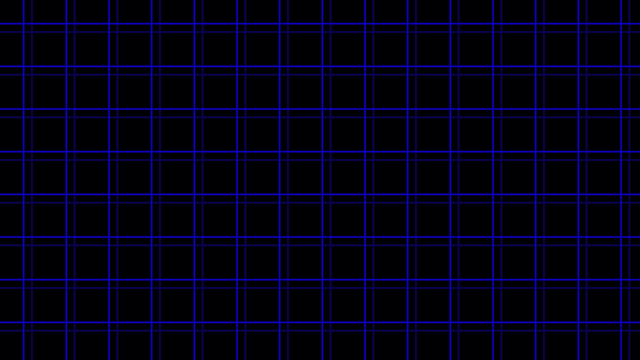
Reproduce this pattern procedurally as a Shadertoy shader.

```glsl
// Draws a dark plaid grid of paired blue lines, one bright and one dim per cell.

const float CELLS_ACROSS = 15.0;
const float BRIGHT_POS = 0.555;   // line centres within a cell
const float DIM_POS = 0.75;
const float LINE_REACH = 0.04;    // distance from centre to the faded edge

const vec3 BASE_COLOR = vec3(0.0, 0.0, 0.01);
const vec3 BRIGHT_COLOR = vec3(0.06, 0.0, 0.78);
const vec3 DIM_COLOR = vec3(0.04, 0.015, 0.36);

// Distance on each axis to the nearest repeat of a line centre
vec2 lineDistance(vec2 p, float center) {
    return abs(fract(p - center + 0.5) - 0.5);
}

// Soft coverage of the vertical and horizontal lines together
float gridLines(vec2 p, float center, float reach) {
    vec2 coverage = 1.0 - smoothstep(0.0, reach, lineDistance(p, center));
    return max(coverage.x, coverage.y);
}

void mainImage(out vec4 fragColor, in vec2 fragCoord) {
    // Square cells, measured from the top left corner
    float pixel = CELLS_ACROSS / iResolution.x;
    vec2 p = vec2(fragCoord.x, iResolution.y - fragCoord.y) * pixel;
    float reach = max(LINE_REACH, pixel);

    // Bright lines lie over the dim ones
    vec3 color = mix(BASE_COLOR, DIM_COLOR, gridLines(p, DIM_POS, reach));
    vec3 bright = mix(BASE_COLOR, BRIGHT_COLOR, gridLines(p, BRIGHT_POS, reach));
    fragColor = vec4(max(color, bright), 1.0);
}
```
